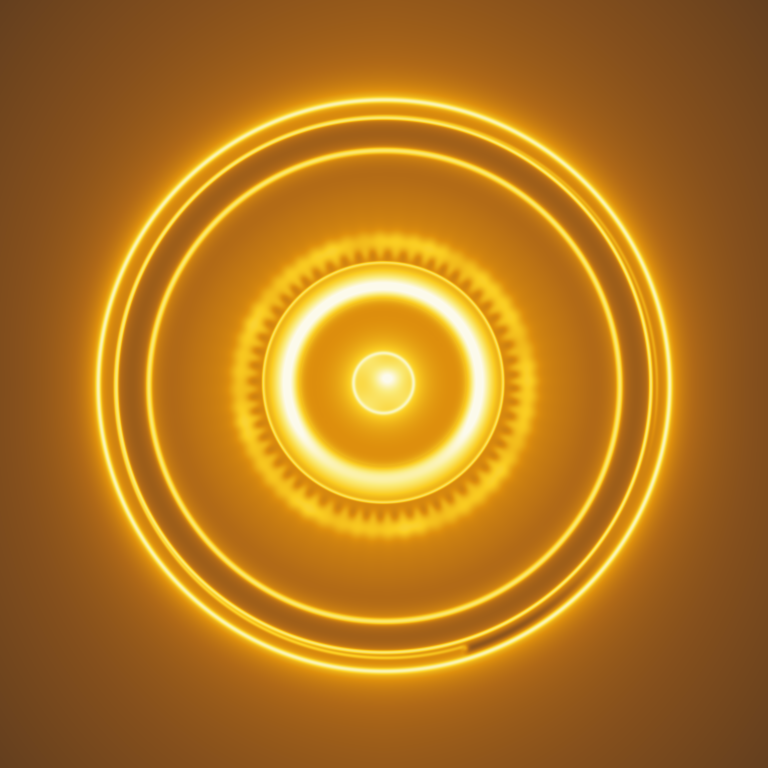
Write a Shadertoy shader that draws this background.

```glsl
// Colour of glowing light, from dim brown to near white
vec3 heatColor(float h) {
    vec3 c = mix(vec3(0.36, 0.23, 0.12), vec3(0.52, 0.31, 0.11), clamp(h / 0.2, 0.0, 1.0));
    c = mix(c, vec3(0.69, 0.41, 0.09), clamp(h / 0.2 - 1.0, 0.0, 1.0));
    c = mix(c, vec3(0.87, 0.56, 0.05), clamp(h / 0.2 - 2.0, 0.0, 1.0));
    c = mix(c, vec3(0.98, 0.80, 0.13), clamp(h / 0.2 - 3.0, 0.0, 1.0));
    c = mix(c, vec3(0.98, 0.92, 0.48), clamp(h / 0.2 - 4.0, 0.0, 1.0));
    return mix(c, vec3(0.99, 0.98, 0.92), clamp(h / 0.2 - 5.0, 0.0, 1.0));
}

float bell(float d, float width) {
    return exp(-d * d / (width * width));
}

// Exponential falloff with separate reach inside and outside an edge
float halo(float d, float inner, float outer) {
    return exp(-abs(d) / (d < 0.0 ? inner : outer));
}

void mainImage(out vec4 fragColor, in vec2 fragCoord) {
    float size = min(iResolution.x, iResolution.y);
    vec2 p = (fragCoord - 0.5 * iResolution.xy) / size;
    float line = max(0.0026, 0.9 / size);
    float r = length(p + vec2(0.0, 0.002));
    float angle = atan(p.y, p.x);
    vec2 dir = p / max(length(p), 0.001);

    // Wall light, dimmer toward the corners
    float heat = 0.64 - 0.85 * length(p) + 0.1 * (abs(p.y) - abs(p.x)) * smoothstep(0.2, 0.5, r);
    heat -= 0.07 * bell(r - 0.328, 0.016) + 0.04 * bell(r - 0.283, 0.025);

    // Soft light around the large rings
    float outer = r - 0.372;
    float second = length(p + vec2(0.0005, 0.0015)) - 0.348;
    float third = length(p + vec2(-0.0005, 0.0025)) - 0.3066;
    heat += 0.27 * halo(outer, 0.012, 0.04) + 0.22 * halo(outer, 0.008, 0.009);
    heat += 0.22 * halo(second, 0.006, 0.012);
    heat += 0.28 * halo(third, 0.013, 0.007);

    // Dark gap between the outer rings at lower right
    float gap = smoothstep(-1.29, -1.26, angle) * (1.0 - smoothstep(-1.15, -0.5, angle));
    heat -= 0.32 * gap * bell(r - 0.36, 0.006);

    // Loose inner strand, broken at the gap
    float strand = length(p - vec2(0.003, -0.004)) - 0.3525;
    float open = smoothstep(-1.29, -1.26, angle) * (1.0 - smoothstep(-0.4, 0.1, angle));
    float strandLight = (0.45 + 0.35 * smoothstep(0.2, 0.9, dot(dir, vec2(-0.7, -0.7)))) * (1.0 - open);
    heat = mix(heat, 0.88, strandLight * bell(strand, line));
    heat = mix(heat, 0.85, 0.6 * bell(length(p - vec2(0.106, -0.344)), 0.005));

    // Large neon rings
    heat = mix(heat, 1.1, bell(outer, line * 1.15));
    heat = mix(heat, 0.98, bell(second, line));
    heat = mix(heat, 0.97, bell(third, line * 1.5));

    // Toothed corona, uneven through layered sines
    float warp = 0.5 * sin(angle * 5.0 + 1.0) + 0.3 * sin(angle * 11.0);
    float teeth = 0.5 + 0.5 * sin(angle * 56.0 + warp);
    float uneven = 0.03 * sin(angle * 9.0 + 2.0) + 0.02 * sin(angle * 17.0);
    float rim = r - 0.186 - 0.002 * teeth;
    heat += 0.16 * halo(rim, 0.03, 0.035);
    heat = mix(heat, 0.79 + uneven, bell(rim, rim < 0.0 ? 0.014 : 0.012));
    heat += (teeth - 0.6) * 0.17 * bell(r - 0.172, 0.009);

    // Glowing disc edge and its thin rim
    vec2 q = p - vec2(-0.001, 0.002);
    float ringRadius = length(q);
    float disc = ringRadius - 0.156;
    float inside = 1.0 - smoothstep(-line, line, disc);
    float shelf = mix(0.86, 0.7, smoothstep(0.136, 0.155, ringRadius));
    heat = mix(heat, shelf, inside * smoothstep(0.108, 0.126, ringRadius));
    heat = mix(heat, 0.95, 0.9 * bell(disc, line * 0.8));

    // Broad white band, warmer below
    float band = ringRadius - 0.1255;
    float peak = mix(1.24, 1.08, smoothstep(0.3, 1.0, -dir.y));
    heat = mix(heat, peak, bell(band, band < 0.0 ? 0.0135 : 0.0125));
    heat += 0.06 * halo(band + 0.018, 0.012, 0.004);

    // Central bulb with halo, outline and highlight
    float bulb = length(p - vec2(-0.0006, 0.0012)) - 0.039;
    heat += 0.28 * halo(max(bulb, 0.0), 0.02, 0.017);
    float fill = 0.94 + 0.06 * sin(p.x * 90.0 + 1.0) * sin(p.y * 80.0 + 1.5);
    fill += 0.24 * bell(length((p - vec2(0.004, 0.008)) * vec2(0.8, 1.0)), 0.013);
    heat = mix(heat, fill, 1.0 - smoothstep(-line, line, bulb));
    heat = mix(heat, 1.12, bell(bulb, line));

    fragColor = vec4(heatColor(heat), 1.0);
}
```
